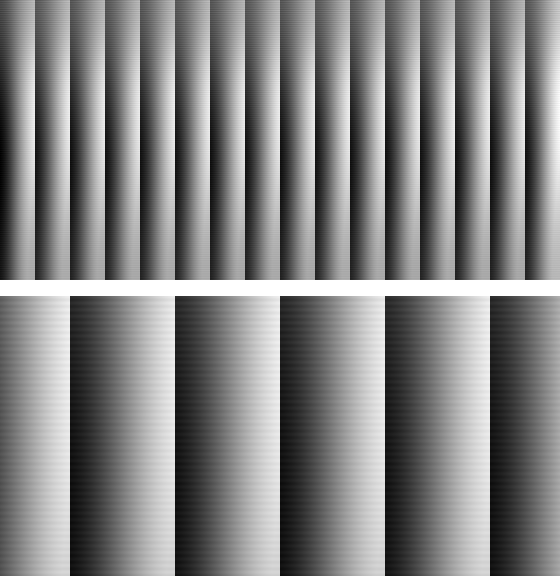
Top: the whole. Bottom: its middle third, enlarged.
A Shadertoy shader for this pattern:

```glsl
// Sixteen upright grey slats, each shaded from a dark left side to a bright right side.
// The contrast peaks around mid height, and fine horizontal ribs cross every slat.
// Each slat is a repeated ramp whose end tones are smooth functions of height.

#define SLATS 16.0          // repeats across
#define RIBS 128.0          // fine lines over the height
#define RIB_DEPTH 0.022     // tone swing of the ribs
#define SLAT_VARIATION 0.02 // tone difference between slats
#define END_CONTRAST 0.06   // darker first edge, brighter last edge
#define DARK_HEIGHT 0.42    // height of the deepest shade
#define LIGHT_HEIGHT 0.62   // height of the strongest light

const float TAU = 6.2831853;

float hash(float n) {
    return fract(sin(n * 127.1 + 3.7) * 43758.5453);
}

// Tone of the left side at height v
float shadeTone(float v) {
    float above = smoothstep(DARK_HEIGHT, 1.05, v);
    float below = 1.0 - smoothstep(0.0, DARK_HEIGHT, v);
    return 0.06 + 0.28 * above + 0.07 * below;
}

// Tone of the right side at height v
float lightTone(float v) {
    float above = smoothstep(LIGHT_HEIGHT, 1.0, v);
    float below = 1.0 - smoothstep(0.0, LIGHT_HEIGHT, v);
    return 0.94 - 0.22 * above - 0.28 * below;
}

// Tone of one slat; x runs from 0 to 1 across it
float slatTone(float x, float v, float id) {
    float reach = mix(0.78, 1.05, smoothstep(0.0, 0.65, v));
    float t = clamp(x / reach, 0.0, 1.0);
    float ramp = mix(t, smoothstep(0.0, 1.0, t), 0.6);
    float variation = SLAT_VARIATION * (hash(id) - 0.5);
    return mix(shadeTone(v), lightTone(v), ramp) + variation;
}

void mainImage(out vec4 fragColor, in vec2 fragCoord) {
    vec2 uv = fragCoord / iResolution.xy;
    float column = uv.x * SLATS;
    float id = floor(column);
    float x = fract(column);

    // Slat shading, blended with its neighbour only inside an edge pixel
    float tone = slatTone(x, uv.y, id);
    float side = x < 0.5 ? -1.0 : 1.0;
    float edgePixels = min(x, 1.0 - x) * iResolution.x / SLATS;
    float neighbour = slatTone(side < 0.0 ? 1.0 : 0.0, uv.y, id + side);
    float inside = step(0.0, id + side) * step(id + side, SLATS - 1.0);
    tone = mix(tone, neighbour, inside * clamp(0.5 - edgePixels, 0.0, 0.5));

    // Outer ends of the row
    tone += END_CONTRAST * smoothstep(0.94, 1.0, uv.x);
    tone -= END_CONTRAST * (1.0 - smoothstep(0.0, 0.04, uv.x));

    // Fine ribs, stronger toward the top and faded when too small to resolve
    float resolved = smoothstep(1.0, 2.0, iResolution.y / RIBS);
    float strength = mix(0.7, 1.4, smoothstep(0.45, 1.0, uv.y));
    tone += RIB_DEPTH * strength * resolved * sin(TAU * RIBS * uv.y);

    fragColor = vec4(vec3(clamp(tone, 0.0, 1.0)), 1.0);
}
```
